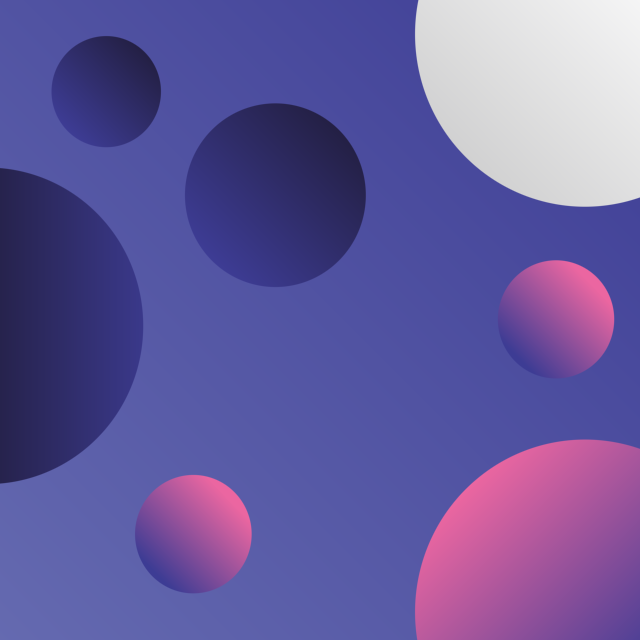
Give the GLSL for this background, as a Shadertoy shader.

```glsl
#define SKY_NEAR vec3(0.395, 0.415, 0.690)
#define SKY_FAR  vec3(0.265, 0.265, 0.600)
#define INDIGO   vec3(0.240, 0.235, 0.580)
#define NIGHT    vec3(0.140, 0.125, 0.270)
#define PINK     vec3(0.920, 0.400, 0.630)
#define SILVER   vec3(0.820, 0.820, 0.822)
#define WHITE    vec3(0.960, 0.960, 0.962)
#define SKY_SPAN 1.7
#define STRETCH  1.0155

// Linear blend: slope.xy is the direction and rate, slope.z the value at the centre
vec3 ramp(vec2 p, vec3 slope, vec3 from, vec3 to) {
    return mix(from, to, clamp(dot(vec3(p, 1.0), slope), 0.0, 1.0));
}

// Slightly tall disc filled with a linear blend
void ball(inout vec3 color, vec2 uv, vec2 center, float radius,
          vec3 slope, vec3 from, vec3 to) {
    vec2 p = (uv - center) / vec2(radius, radius * STRETCH);
    float pixel = 1.0 / min(iResolution.x, iResolution.y);
    float edge = (length(p) - 1.0) * radius;
    float cover = 1.0 - smoothstep(-0.75 * pixel, 0.75 * pixel, edge);
    color = mix(color, ramp(p, slope, from, to), cover);
}

void mainImage(out vec4 fragColor, in vec2 fragCoord) {
    vec2 uv = fragCoord / iResolution.xy;

    // Diagonal backdrop
    vec3 color = ramp(uv, vec3(1.0, 1.0, 0.0) / SKY_SPAN, SKY_NEAR, SKY_FAR);

    // Dark balls
    vec3 darkSlope = vec3(0.36, 0.36, 0.5);
    ball(color, uv, vec2(0.1660, 0.8568), 0.0855, darkSlope, INDIGO, NIGHT);
    ball(color, uv, vec2(0.4303, 0.6950), 0.1413, darkSlope, INDIGO, NIGHT);
    ball(color, uv, vec2(-0.0197, 0.4909), 0.2435, vec3(0.85, 0.0, 0.03), NIGHT, INDIGO);

    // Pale corner ball
    ball(color, uv, vec2(0.9140, 0.9466), 0.2655, vec3(0.52, 0.52, 0.73), SILVER, WHITE);

    // Pink balls
    vec3 pinkSlope = vec3(0.40, 0.40, 0.52);
    ball(color, uv, vec2(0.8688, 0.5010), 0.0909, pinkSlope, INDIGO, PINK);
    ball(color, uv, vec2(0.3021, 0.1654), 0.0911, pinkSlope, INDIGO, PINK);
    ball(color, uv, vec2(0.9140, 0.0436), 0.2655, vec3(0.47, -0.47, 0.66), PINK, INDIGO);

    fragColor = vec4(color, 1.0);
}
```
